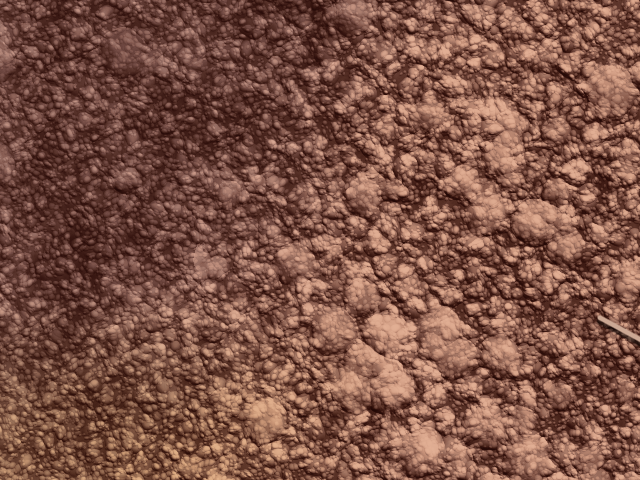
A Shadertoy shader for this texture:

```glsl
const int TONES = 8;
const vec3 SOIL[TONES] = vec3[TONES](
    vec3(0.13, 0.03, 0.02), vec3(0.20, 0.07, 0.05),
    vec3(0.33, 0.18, 0.14), vec3(0.44, 0.28, 0.24),
    vec3(0.55, 0.37, 0.31), vec3(0.60, 0.43, 0.37),
    vec3(0.77, 0.57, 0.48), vec3(0.88, 0.69, 0.59));
const float STOPS[TONES] = float[TONES](
    0.0, 0.07, 0.25, 0.48, 0.65, 0.78, 0.93, 1.0);
const vec2 SUN = vec2(0.42, 0.91);
const vec3 STRAW = vec3(0.80, 0.66, 0.58);
const float EXPOSURE = 0.6;

vec3 hash3(vec2 cell) {
    vec3 p = fract(cell.xyx * vec3(0.1031, 0.1030, 0.0973));
    p += dot(p, p.yxz + 33.33);
    return fract((p.xxy + p.yzz) * p.zyx);
}

// Layered sines, turned and warped at each step
float patches(vec2 p) {
    float sum = 0.0, amp = 0.5;
    for (int i = 0; i < 5; i++) {
        p = mat2(0.8, 0.6, -0.6, 0.8) * p * 1.7 + 1.3;
        p += 0.7 * sin(p.yx * 0.9);
        sum += amp * sin(p.x) * cos(p.y);
        amp *= 0.75;
    }
    return sum;
}

// Cellular field of rounded lumps; density is the share of filled cells
float clods(vec2 p, float density) {
    vec2 home = floor(p);
    float top = 0.0;
    for (int y = -1; y <= 1; y++)
    for (int x = -1; x <= 1; x++) {
        vec2 cell = home + vec2(x, y);
        vec3 rnd = hash3(cell + 57.0);
        float radius = mix(0.3, 0.78, rnd.z * rnd.z);
        vec2 d = p - cell - mix(vec2(0.15), vec2(0.85), rnd.xy);
        float present = step(hash3(cell + 191.0).x, density);
        top = max(top, present * (radius - dot(d, d) / radius));
    }
    return top;
}

// Returns height in x and openness to the sky in y
vec2 ground(vec2 p, float coarse) {
    p += 0.003 * sin(p.yx * 47.0 + 2.0 * sin(p * 31.0));
    p += 0.001 * sin(p.yx * 131.0 + 2.0 * sin(p * 83.0));
    float stone = clods(p * 14.0 + 5.0, 0.08 + 0.3 * coarse);
    float rough = 1.0 - 0.4 * smoothstep(0.0, 0.3, stone);
    vec2 sum = vec2(stone * 0.9 / 14.0, stone * 0.4 - 0.03);
    float freq = 24.0;
    float weight = mix(0.4, 0.8, coarse);
    for (int i = 0; i < 3; i++) {
        float lump = clods(p * freq + freq, 0.9);
        sum += rough * weight * vec2(lump / freq, lump - 0.27);
        freq *= 2.03;
        weight = i == 0 ? 0.85 : 0.75;
        p = mat2(0.8, 0.6, -0.6, 0.8) * p;
    }
    return sum;
}

vec3 soilColor(float tone) {
    vec3 color = SOIL[0];
    for (int i = 1; i < TONES; i++)
        color = mix(color, SOIL[i], clamp((tone - STOPS[i - 1]) / (STOPS[i] - STOPS[i - 1]), 0.0, 1.0));
    return color;
}

float segment(vec2 p, vec2 a, vec2 b) {
    vec2 ab = b - a;
    return length(p - a - ab * clamp(dot(p - a, ab) / dot(ab, ab), 0.0, 1.0));
}

void mainImage(out vec4 fragColor, in vec2 fragCoord) {
    vec2 p = fragCoord / iResolution.y;
    float pixel = 1.0 / iResolution.y;

    // Sunlit slope on the right, shaded slope at upper left
    float broad = patches(p * 1.6);
    float lit = smoothstep(-0.35, 0.35, p.x - 0.07 - 0.8 * p.y + 0.16 * broad);
    float coarse = smoothstep(0.15, 0.9, p.x + 0.1 * broad);
    vec2 hollow = (p - vec2(1.12, 0.36)) / vec2(0.26, 0.22);
    float macro = 1.25 * (lit - 0.55) + 0.35 * patches(p * 4.5 + 7.0);
    macro += 0.3 * patches(p * 13.0 + 3.0);
    macro -= 0.4 * exp(-dot(hollow, hollow));
    macro += 0.35 * smoothstep(0.12, 0.0, p.x);

    // Relief lit along the sun direction
    float e = 0.0024;
    vec2 here = ground(p, coarse);
    vec2 ahead = ground(p + SUN * e, coarse);
    float slope = (here.x - ahead.x) / e;
    float relief = 0.72 * slope + 1.15 * (here.y + ahead.y);
    float grain = 0.15 * patches(p * 75.0);
    float light = EXPOSURE + macro + mix(0.7, 1.1, lit) * relief + grain;
    vec3 color = soilColor(1.0 / (1.0 + exp(-1.6 * light)));

    // Mauve haze in the shade, ochre dust low on the left
    float ochre = smoothstep(0.45, 0.1, p.y) * smoothstep(0.9, 0.2, p.x);
    color *= mix(vec3(0.98, 1.0, 1.06), vec3(1.01, 1.0, 0.99), lit);
    color *= mix(vec3(1.0), vec3(1.0, 1.02, 0.9), ochre);

    // Dry stalk with its shadow
    float shade = segment(p, vec2(1.25, 0.330), vec2(1.35, 0.276));
    float stalk = segment(p, vec2(1.25, 0.338), vec2(1.35, 0.284));
    color *= 1.0 - 0.5 * smoothstep(0.009, 0.003, shade);
    color = mix(color, STRAW, smoothstep(0.005 + pixel, 0.005 - pixel, stalk));
    fragColor = vec4(color, 1.0);
}
```
